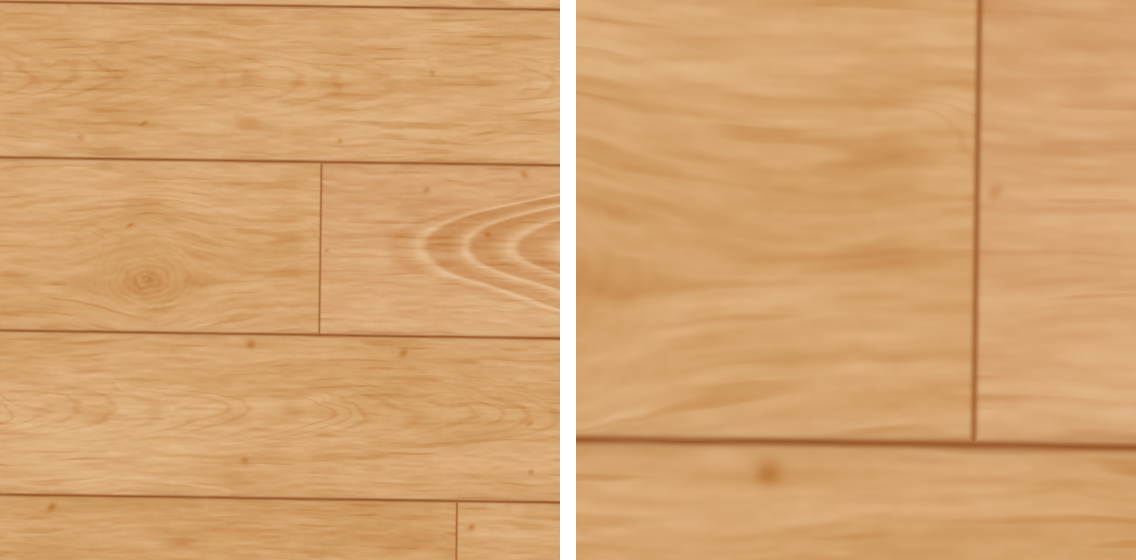
Left: the whole. Right: its middle third, enlarged.
Write a WebGL 1 fragment shader that draws this texture.

```glsl
precision highp float;
// Honey oak plank floor: wide, slightly tilted boards with thin brown seams and staggered butt joints.
// Stretched value noise gives the grain; parabolic contours give cathedral arches, and a radial
// field bends the grain around one knot. A single tone value is mapped to the wood colour.

uniform vec2 u_resolution;

float hash(vec2 p) {
  vec3 q = fract(vec3(p.xyx) * 0.1031);
  q += dot(q, q.yzx + 33.33);
  return fract((q.x + q.y) * q.z);
}

float noise(vec2 p) {
  vec2 i = floor(p), f = fract(p);
  f = f * f * (3.0 - 2.0 * f);
  return mix(mix(hash(i), hash(i + vec2(1.0, 0.0)), f.x),
             mix(hash(i + vec2(0.0, 1.0)), hash(i + vec2(1.0, 1.0)), f.x), f.y);
}

// Signed fractal noise, roughly -0.5 to 0.5
float fbm(vec2 p) {
  float sum = 0.0, gain = 0.5;
  for (int i = 0; i < 4; i++) {
    sum += gain * (noise(p) - 0.5);
    p = p * 2.03 + 17.3;
    gain *= 0.55;
  }
  return sum;
}

// Soft line with a bell profile, never thinner than a pixel
float line(float dist, float width, float pixel) {
  float w = max(width, 0.7 * pixel);
  return exp(-dist * dist / (w * w));
}

// Sparse dark flecks, at most one per cell
float flecks(vec2 p) {
  vec2 grid = p * vec2(6.0, 9.0), cell = floor(grid);
  vec2 centre = 0.25 + 0.5 * vec2(hash(cell + 3.7), hash(cell + 61.2));
  vec2 d = (fract(grid) - centre) / vec2(6.0, 9.0);
  d.x -= d.y * (hash(cell + 9.1) - 0.2);
  float size = mix(0.004, 0.008, hash(cell + 27.4));
  return step(0.8, hash(cell + 44.0)) * exp(-dot(d, d) / (size * size));
}

void main() {
  vec2 p = gl_FragCoord.xy / u_resolution;
  float pixel = 1.0 / min(u_resolution.x, u_resolution.y);

  // Board rows, tilted, with one slightly uneven seam
  float h = p.y + 0.0143 * p.x;
  float v = (h - 0.117) / 0.293;
  v -= 0.055 * max(0.0, 1.0 - abs(v - 2.055));
  float row = floor(v);
  float seamDist = (fract(v + 0.5) - 0.5) * 0.293;

  // Butt joints step along alternate rows
  float jointed = 1.0 - step(0.5, abs(abs(row) - 1.0));
  float jointX = mix(1.2, 0.697 - 0.125 * row, jointed);
  float jointDist = p.x - 0.013 * (p.y - 0.55) - jointX;
  float side = step(0.0, jointDist);
  vec2 seed = vec2(row * 7.31 + side * 3.7, row * 13.7 + side * 5.9) + 40.0;
  float middleRow = 1.0 - step(0.5, abs(row - 1.0));

  // Knot field, bending the grain around it
  vec2 k = (vec2(p.x, h) - vec2(0.267, 0.505)) * vec2(1.0, 1.2);
  k += 0.035 * vec2(fbm(p * 16.0), fbm(p * 16.0 + 31.0));
  float r = length(k);
  float knotPlank = middleRow * (1.0 - side);
  float bend = knotPlank * exp(-r * r / 0.013);
  vec2 g = vec2(p.x, h - 0.75 * k.y * bend + 0.03 * fbm(p * vec2(3.0, 9.0) + seed));

  // Broad colour drift, streaks, long fibres and short dark pores
  float tone = 0.12 + 0.06 * (hash(seed) - 0.5) + 0.05 * (row - 1.0);
  tone += 0.75 * fbm(g * vec2(2.0, 11.0) + seed);
  tone += 0.40 * fbm(p * vec2(4.0, 5.0) + seed * 3.1);
  tone += 0.62 * fbm(g * vec2(6.0, 62.0) + seed * 1.7);
  tone += 0.42 * (noise(g * vec2(19.0, 165.0) + seed) - 0.5);
  tone += 0.26 * (noise(g * vec2(45.0, 230.0) + seed * 1.3) - 0.5);
  tone += 0.12 * (noise(p * vec2(130.0, 200.0)) - 0.5);
  tone -= 0.42 * smoothstep(0.68, 0.95, noise(g * vec2(12.0, 150.0) + seed * 2.3));

  // Fine cathedral arches along each board's axis
  float wobble = fbm(p * vec2(7.0, 18.0) + seed);
  float d = h - (0.271 + 0.296 * row) + 0.03 * wobble;
  float arch = p.x + 60.0 * d * d + 0.13 * wobble;
  float archFade = exp(-d * d / 0.0026) * (1.0 - side) * (1.0 - 0.6 * bend);
  float archPatch = smoothstep(0.3, 0.7, noise(p * vec2(4.0, 9.0) + seed));
  float ring = 0.5 + 0.5 * sin(arch * 95.0 + 9.0 * noise(vec2(arch * 9.0, row)));
  tone -= 0.40 * archFade * archPatch * (pow(ring, 4.0) - 0.25);

  // Bold pale arches opening to the right on the jointed middle board
  float soft = noise(p * vec2(9.0, 16.0) + 5.0) - 0.5;
  float dy = h - 0.567 + 0.012 * soft;
  float bold = p.x - 27.0 * dy * dy + 0.03 * soft + 0.012 * wobble;
  float band = fract((bold - 0.683) / 0.093 + 0.2 * soft);
  float boldFade = middleRow * side * smoothstep(0.67, 0.71, bold);
  float ridge = exp(-pow((band - 0.5) / 0.12, 2.0));
  float shade = smoothstep(0.55, 0.72, band) + (1.0 - smoothstep(0.0, 0.38, band));
  tone += boldFade * (0.50 * ridge - 0.48 * shade);

  // Knot rings, brown halo and dark core
  float knotRing = sin(r * 430.0 + 8.0 * fbm(p * 22.0));
  tone -= knotPlank * exp(-r * r / 0.006) * (0.15 * knotRing + 0.32);
  tone -= knotPlank * exp(-r * r / 0.0008) * (0.50 + 1.3 * fbm(p * 60.0));
  tone -= 0.85 * flecks(vec2(p.x, h) + seed) * (0.7 + 0.6 * noise(p * 120.0));

  vec3 wood = vec3(0.83, 0.635, 0.425) + vec3(0.08, 0.13, 0.155) * clamp(tone, -1.4, 0.8);
  wood += vec3(0.004, 0.0, 0.014) * middleRow * side;

  // Soft seams of uneven depth, lighter at the butt joints
  float wear = 0.78 + 0.22 * noise(vec2(p.x * 30.0, row * 5.0));
  float groove = line(seamDist, 0.0027, pixel) * wear;
  float joint = line(jointDist, 0.0021, pixel) * 0.72;
  wood *= 1.0 - 0.06 * exp(-abs(seamDist) / 0.006);
  wood = mix(wood, vec3(0.60, 0.34, 0.16), max(groove, joint));
  gl_FragColor = vec4(wood, 1.0);
}
```
